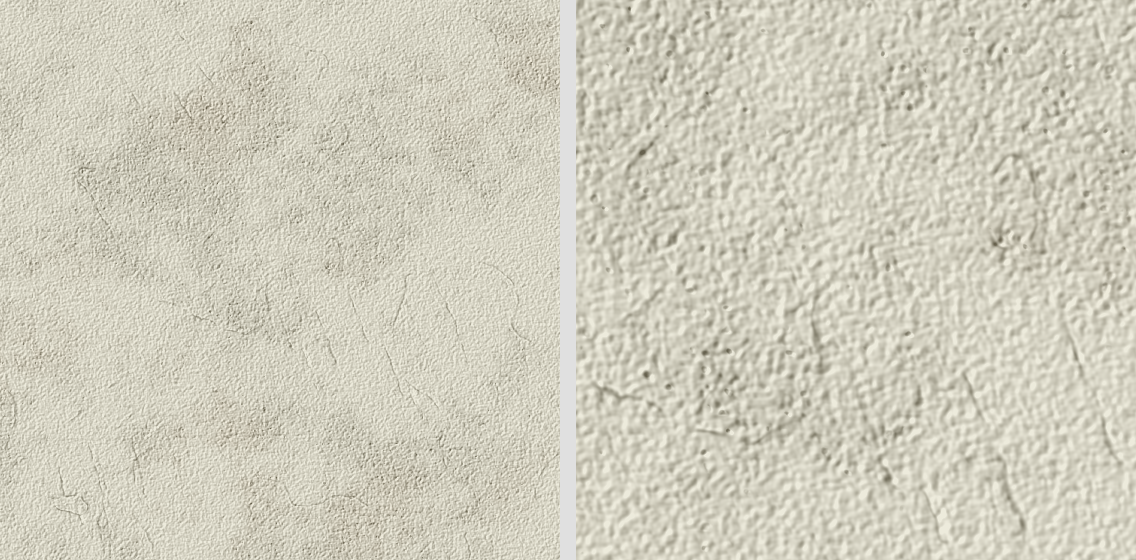
Left: the whole. Right: its middle third, enlarged.
Reproduce this texture procedurally as a Shadertoy shader.

```glsl
// Weathered pale plaster: a fine embossed grain lit from the left,
// mottled worn stains that gather pits, ragged crack lines along patch borders,
// and a few sets of parallel scratches and smeared ridges.
#define LIGHT_TONE vec3(0.87, 0.86, 0.80)
#define DARK_TONE  vec3(0.58, 0.565, 0.495)
#define BASE_LEVEL 0.846
#define STAIN_DEPTH 0.070
#define GRAIN_FREQ 185.0
#define RELIEF 0.265
#define LIGHT_STEP vec2(-0.0018, 0.0010)
#define CRACK_WIDTH 0.0016
#define SCRATCH_SETS 7
#define SCRATCHES_PER_SET 3

vec2 hash22(vec2 p) {
    vec3 q = fract(p.xyx * vec3(0.1031, 0.1030, 0.0973));
    q += dot(q, q.yzx + 33.33);
    return fract((q.xx + q.yz) * q.zy);
}
float cornerSlope(vec2 cell, vec2 offset) {
    return dot(hash22(cell) * 2.0 - 1.0, offset);
}
// Gradient noise, centred on zero
float noise(vec2 p) {
    vec2 i = floor(p), f = fract(p), x = vec2(1.0, 0.0);
    vec2 u = f * f * f * (f * (f * 6.0 - 15.0) + 10.0);
    return mix(mix(cornerSlope(i, f), cornerSlope(i + x, f - x), u.x),
               mix(cornerSlope(i + x.yx, f - x.yx), cornerSlope(i + 1.0, f - 1.0), u.x), u.y);
}
float fbm(vec2 p) {
    float sum = 0.0, amp = 1.0;
    for (int k = 0; k < 5; k++) {
        sum += amp * noise(p);
        p = mat2(1.6, 1.2, -1.2, 1.6) * p + 17.3;
        amp *= 0.55;
    }
    return sum;
}
// Irregular hollows, at most one per cell
float pits(vec2 p, float size, float chance) {
    vec2 cell = floor(p), pick = hash22(cell + 113.0);
    vec2 centre = 0.3 + 0.4 * hash22(cell + 51.0);
    float radius = size * mix(0.12, 0.30, pick.y);
    float d = length(fract(p) - centre) + 0.16 * noise(p * 3.5);
    return smoothstep(pick.x - 0.02, pick.x + 0.05, chance) * smoothstep(radius, radius * 0.2, d);
}
// Pits of two sizes and loose crumbling, thickest in the stains
float allPits(vec2 p, float stain) {
    return pits(p * 84.0, 1.0, 0.02 + 0.6 * stain * stain)
         + pits(p * 39.0 + 9.0, 0.7, 0.02 + 0.3 * stain * stain)
         + 0.9 * stain * smoothstep(0.12, 0.55, noise(p * 88.0 + 35.0));
}
float grain(vec2 p) {
    vec2 q = p + 0.002 * noise(p * 60.0);
    return noise(q * GRAIN_FREQ) + 0.5 * noise(q * GRAIN_FREQ * 0.5 + 31.0)
         + 0.5 * noise(q * GRAIN_FREQ * 1.45 + 77.0);
}
// Dark groove with a lit lip beside it; s is the signed distance
float groove(float s, float width) {
    float a = s / width, b = a - 1.9;
    return 0.4 * exp(-b * b) - exp(-a * a);
}
float patchField(vec2 p) {
    return noise(p * 2.9 + vec2(4.2, 8.7)) + 0.4 * noise(p * 6.3 + 3.0) + 0.13 * noise(p * 15.0);
}
float cracks(vec2 p, float ragged) {
    vec2 e = vec2(0.006, 0.0);
    float n = patchField(p);
    vec2 slope = vec2(patchField(p + e) - n, patchField(p + e.yx) - n) / e.x;
    float s = (n - 0.06) / max(length(slope), 0.9) + ragged;
    float mask = smoothstep(-0.12, 0.1, noise(p * 5.5 + 40.0))
               * smoothstep(-0.3, 0.15, noise(p * 55.0));
    return mask * groove(s, CRACK_WIDTH);
}
float scratches(vec2 p, float ragged) {
    float sum = 0.0, wobble = 0.005 * noise(p * 20.0) + ragged;
    float broken = smoothstep(-0.25, 0.15, noise(p * 48.0 + 5.0));
    for (int k = 0; k < SCRATCH_SETS * SCRATCHES_PER_SET; k++) {
        int set = k / SCRATCHES_PER_SET, member = k % SCRATCHES_PER_SET;
        vec2 home = hash22(vec2(float(set), 3.7)), vary = hash22(vec2(float(k), 21.4));
        float angle = (set % 3 == 2) ? 0.6 + 0.4 * home.x : -1.4 + 0.5 * home.y;
        vec2 along = vec2(cos(angle), sin(angle)), across = vec2(-along.y, along.x);
        vec2 r = p - home - across * 0.065 * float(member) - along * 0.08 * (vary.x - 0.5);
        vec2 q = vec2(dot(r, along), dot(r, across) + wobble);
        q.y += 1.2 * (vary.y - 0.5) * q.x * q.x;
        float reach = mix(0.03, 0.10, vary.y);
        sum += broken * smoothstep(reach, reach * 0.6, abs(q.x)) * groove(q.y, CRACK_WIDTH);
        // One smeared ridge in every other set
        if (member == 0 && set % 2 == 0) {
            vec2 c = q - vec2(0.05, 0.02);
            float d = length(vec2(max(abs(c.x) - 0.014, 0.0), c.y)) - 0.004;
            sum += 0.4 * smoothstep(0.001, -0.002, d)
                 - 0.7 * exp(-pow(d / 0.0014, 2.0)) * smoothstep(0.003, -0.003, c.y);
        }
    }
    return sum;
}
void mainImage(out vec4 fragColor, in vec2 fragCoord) {
    vec2 p = fragCoord / iResolution.y;
    float ragged = 0.004 * noise(p * 60.0 + 13.0) + 0.0025 * noise(p * 130.0);

    // Mottled stains, drawn out along the rising diagonal
    vec2 drawn = vec2(dot(p, vec2(0.8, 0.6)) * 2.6, dot(p, vec2(-0.6, 0.8)) * 3.9);
    float field = 0.62 * fbm(drawn + 2.0) + 0.4 * fbm(p * 10.0 + 60.0) + 0.45 * fbm(p * 30.0 + 25.0);
    field += 0.2 * smoothstep(-0.02, 0.03, patchField(p) - 0.06 + ragged * 3.0) - 0.03;
    float stain = smoothstep(-0.25, 0.65, field);

    // Directional relief of grain and pits
    vec2 lit = p + LIGHT_STEP;
    float height = grain(p), hollow = allPits(p, stain);
    float slope = height - grain(lit), pitSlope = allPits(lit, stain) - hollow;
    float tone = BASE_LEVEL - STAIN_DEPTH * stain;
    tone += RELIEF * mix(0.85, 1.2, stain) * slope + 0.13 * pitSlope + 0.022 * height;
    tone -= 0.10 * hollow + 0.13 * smoothstep(0.1, 0.7, -height) * (0.15 + stain);
    tone += 0.20 * cracks(p, ragged) + 0.19 * scratches(p, ragged);
    tone = clamp(tone, 0.40, 0.93);

    vec3 colour = mix(DARK_TONE, LIGHT_TONE, (tone - DARK_TONE.r) / (LIGHT_TONE.r - DARK_TONE.r));
    colour += stain * smoothstep(-0.1, 0.4, noise(p * 4.0 + 90.0)) * vec3(0.008, -0.004, -0.008);
    fragColor = vec4(colour, 1.0);
}
```
